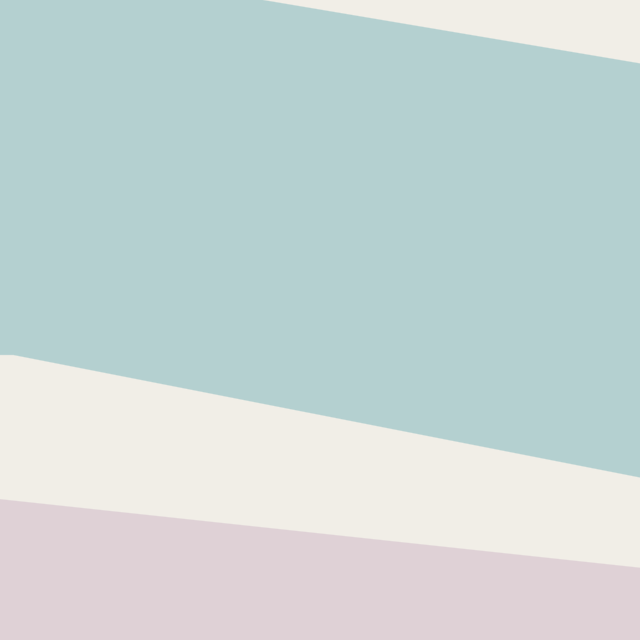
A WebGL 2 fragment shader for this background:

```glsl
#version 300 es
precision highp float;
// Flat pastel bands on cream: a broad teal band between two falling
// edges, and a pink field along the bottom under a gentler slope.
// Each edge is a line whose signed distance is turned into smooth coverage.

uniform vec2 u_resolution;
out vec4 outColor;

// Edges: height at the left side, height at the right side
#define TEAL_TOP vec2(1.0692, 0.9010)
#define TEAL_BOTTOM vec2(0.4494, 0.2539)
#define PINK_TOP vec2(0.2201, 0.1130)
#define TEAL_FLOOR 0.4453   // flat cap on the teal lower edge at far left
#define SOFTNESS 1.3        // edge width in pixels

#define CREAM vec3(0.945, 0.933, 0.906)
#define TEAL vec3(0.706, 0.816, 0.816)
#define PINK vec3(0.873, 0.820, 0.839)

// Signed distance above the line joining the two side heights
float aboveLine(vec2 p, vec2 heights) {
    float slope = heights.y - heights.x;
    return (p.y - heights.x - slope * p.x) / sqrt(1.0 + slope * slope);
}

// Smooth 0..1 coverage, positive distance is inside
float coverage(float dist) {
    float width = SOFTNESS / min(u_resolution.x, u_resolution.y);
    return clamp(dist / width + 0.5, 0.0, 1.0);
}

void main() {
    vec2 p = gl_FragCoord.xy / u_resolution;

    // Teal band: below its top edge, above its capped lower edge
    float lowerEdge = max(aboveLine(p, TEAL_BOTTOM), p.y - TEAL_FLOOR);
    float tealBand = min(-aboveLine(p, TEAL_TOP), lowerEdge);

    // Pink field: everything below its edge
    float pinkField = -aboveLine(p, PINK_TOP);

    vec3 color = mix(CREAM, TEAL, coverage(tealBand));
    color = mix(color, PINK, coverage(pinkField));
    outColor = vec4(color, 1.0);
}
```
